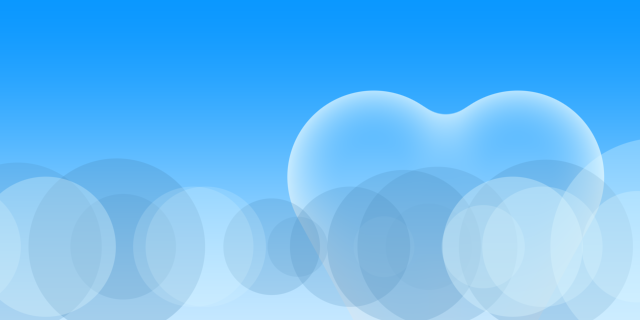
Reproduce this background procedurally as a Shadertoy shader.

```glsl
const int DISC_COUNT = 10;
const float HORIZON = 0.229;  // shared height of the disc centres

const vec3 SKY_TOP = vec3(0.03, 0.59, 1.0);
const vec3 SKY_BOTTOM = vec3(0.80, 0.92, 1.0);
const vec3 SHADE = vec3(0.28, 0.53, 0.72);
const vec3 MIST = vec3(0.87, 0.97, 1.0);
const vec3 RIM_COOL = vec3(0.93, 0.99, 1.0);
const vec3 RIM_WARM = vec3(0.88, 0.90, 0.92);

// Disc rows: centre x, radius, opacity
const vec3 SHADE_DISCS[DISC_COUNT] = vec3[DISC_COUNT](
    vec3(0.055, 0.263, 0.20), vec3(0.365, 0.276, 0.26),
    vec3(0.385, 0.165, 0.17), vec3(0.849, 0.151, 0.22),
    vec3(0.930, 0.094, 0.14), vec3(1.094, 0.188, 0.20),
    vec3(1.263, 0.240, 0.22), vec3(1.367, 0.250, 0.20),
    vec3(1.340, 0.135, 0.06), vec3(1.706, 0.272, 0.24));
const vec3 MIST_DISCS[DISC_COUNT] = vec3[DISC_COUNT](
    vec3(-0.130, 0.195, 0.22), vec3(0.143, 0.219, 0.32),
    vec3(0.604, 0.188, 0.18), vec3(0.643, 0.188, 0.18),
    vec3(1.200, 0.095, 0.05), vec3(1.602, 0.219, 0.36),
    vec3(1.510, 0.130, 0.22), vec3(1.695, 0.188, 0.27),
    vec3(2.060, 0.340, 0.32), vec3(1.992, 0.174, 0.30));

float coverage(float d, float pixel) {
    return 1.0 - smoothstep(-0.75 * pixel, 0.75 * pixel, d);
}

float smoothUnion(float a, float b, float k) {
    float h = max(k - abs(a - b), 0.0) / k;
    return min(a, b) - 0.25 * k * h * h;
}

// Distance to two discs joined by their tangent lines
float taperedCapsule(vec2 p, vec2 a, vec2 b, float ra, float rb) {
    float len = length(b - a);
    vec2 axis = (b - a) / len;
    p -= a;
    vec2 q = vec2(abs(p.x * axis.y - p.y * axis.x), dot(p, axis));
    float s = (ra - rb) / len;
    float c = sqrt(1.0 - s * s);
    float k = dot(q, vec2(-s, c));
    if (k < 0.0) return length(q) - ra;
    if (k > c * len) return length(q - vec2(0.0, len)) - rb;
    return dot(q, vec2(c, s)) - ra;
}

// Mirrored lobes meet at a tip below the canvas
float heartDistance(vec2 p) {
    vec2 tip = vec2(0.0, -0.34);
    vec2 lobe = vec2(0.225, 0.447);
    float right = taperedCapsule(p, tip, lobe, 0.09, 0.27);
    float left = taperedCapsule(vec2(-p.x, p.y), tip, lobe, 0.09, 0.27);
    float core = length(p - vec2(0.0, 0.33)) - 0.27;
    return smoothUnion(smoothUnion(left, right, 0.085), core, 0.085);
}

vec3 paintHeart(vec3 base, vec2 p, float pixel) {
    float d = heartDistance(p);
    float edge = clamp(1.0 + d / 0.18, 0.0, 1.0);
    float upper = smoothstep(0.08, 0.50, p.y);
    float glow = edge * edge * mix(0.40, 0.68, upper);
    vec3 rim = mix(RIM_WARM, RIM_COOL, upper);
    float opacity = 0.09 + 0.91 * glow;
    return mix(base, rim, opacity * coverage(d, pixel));
}

vec3 paintDiscs(vec3 base, vec2 p, vec3 discs[DISC_COUNT], vec3 tint, float pixel) {
    for (int i = 0; i < DISC_COUNT; i++) {
        vec3 disc = discs[i];
        float d = length(p - vec2(disc.x, HORIZON)) - disc.y;
        base = mix(base, tint, disc.z * coverage(d, pixel));
    }
    return base;
}

void mainImage(out vec4 fragColor, in vec2 fragCoord) {
    float pixel = 1.0 / iResolution.y;
    vec2 p = fragCoord * pixel;
    p.x *= 2.0 * iResolution.y / iResolution.x;

    vec3 color = mix(SKY_BOTTOM, SKY_TOP, smoothstep(-0.15, 1.08, p.y));
    color = paintHeart(color, p - vec2(1.393, 0.0), pixel);
    color = paintDiscs(color, p, SHADE_DISCS, SHADE, pixel);
    color = paintDiscs(color, p, MIST_DISCS, MIST, pixel);
    fragColor = vec4(color, 1.0);
}
```
